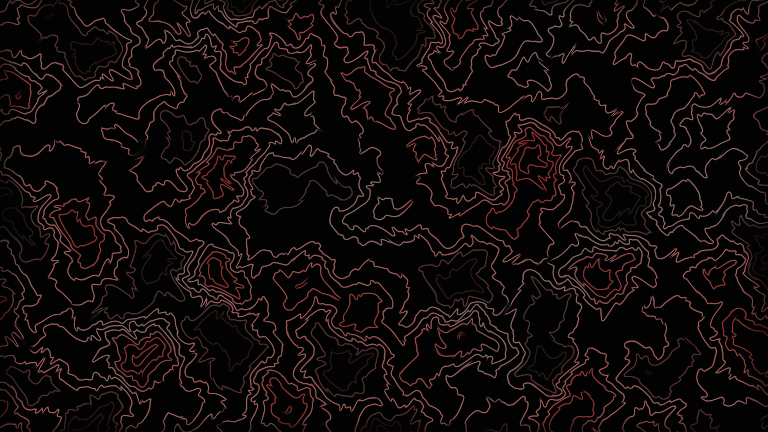
A WebGL 2 fragment shader for this pattern:

```glsl
#version 300 es
precision highp float;

uniform vec2 u_resolution;
out vec4 fragColor;

// Shears the plane at ever finer scales, so that contours turn ragged
vec2 crumple(vec2 p) {
    float frequency = 52.0;
    for (int i = 0; i < 4; i++) {
        p += 0.66 / frequency * sin(p.yx * frequency + vec2(1.3, 4.1) * float(i + 1));
        p = mat2(0.8, 0.6, -0.6, 0.8) * p;
        frequency *= 1.75;
    }
    return p;
}

// Rolling hills from layered sines, about -3 to 3
float terrain(vec2 p) {
    p = crumple(p);
    float height = 0.0;
    float frequency = 17.0;
    for (int i = 0; i < 14; i++) {
        float n = float(i);
        vec2 direction = vec2(cos(n * 2.4 + 0.5), sin(n * 2.4 + 0.5));
        height += 13.6 / frequency * sin(dot(direction, p) * frequency + 1.7 * n * n);
        frequency *= 1.08;
    }
    return height;
}

// Broad, slow variation for the tint, roughly -1 to 1
float drift(vec2 p) {
    return 0.5 * sin(p.x * 8.0 + 2.0 * sin(p.y * 6.0 + 1.0))
         + 0.5 * sin(p.y * 11.0 + 2.0 * sin(p.x * 7.0));
}

void main() {
    vec2 p = gl_FragCoord.xy / u_resolution.y;
    vec2 uv = gl_FragCoord.xy / u_resolution;

    // Distance to the nearest contour, in canvas heights
    vec2 nudge = vec2(0.0005, 0.0);
    float height = terrain(p);
    vec2 slope = vec2(terrain(p + nudge.xy), terrain(p + nudge.yx)) - height;
    float steepness = length(slope) / nudge.x;
    float gap = abs(fract(height) - 0.5) / max(steepness, 0.001);

    // Hairline that widens and dims when thinner than a pixel
    float hairline = 0.0026;
    float spread = max(hairline, 1.25 / u_resolution.y);
    float contour = smoothstep(spread, 0.0, gap) * hairline / spread;

    // Hollows and flat ground fade out
    float strength = mix(0.25, 1.0, smoothstep(-2.2, -0.5, height));
    strength *= smoothstep(0.0, 18.0, steepness);

    // Ash to rose, then red around the peaks
    float tone = drift(p);
    vec3 ash = vec3(0.62, 0.45, 0.44);
    vec3 rose = vec3(0.70, 0.40, 0.39);
    vec3 red = vec3(0.62, 0.19, 0.18);
    vec3 tint = mix(ash, rose, smoothstep(-0.7, 0.1, tone));
    tint = mix(tint, red, 0.9 * smoothstep(0.8, 2.8, height + tone));

    // Darker rim
    vec2 edge = min(uv, 1.0 - uv);
    float rim = mix(0.5, 1.0, smoothstep(0.0, 0.04, min(edge.x, edge.y)));

    vec3 color = vec3(0.008, 0.006, 0.006) + tint * contour * strength * rim;
    fragColor = vec4(color, 1.0);
}
```
